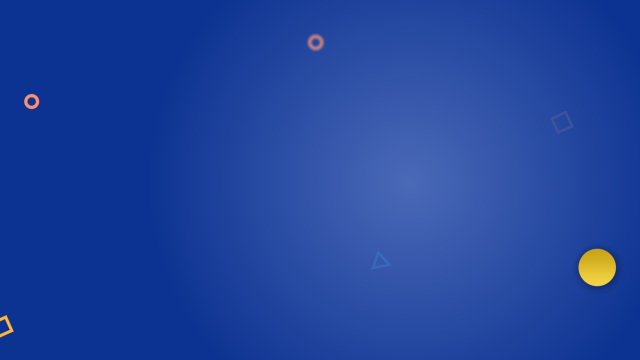
Give the GLSL for this background, as a WebGL 2 fragment shader.

```glsl
#version 300 es
precision highp float;
// Blue backdrop with an off-centre radial glow and a few small floating shapes.
uniform vec2 u_resolution;
out vec4 outColor;

const float TAU = 6.2831853;
const vec3 BASE = vec3(0.050, 0.200, 0.572);
const vec3 GLOW = vec3(0.292, 0.412, 0.718);
const vec3 CORAL = vec3(0.980, 0.565, 0.460);
const vec3 AMBER = vec3(1.000, 0.720, 0.240);
const vec3 SLATE = vec3(0.330, 0.380, 0.580);
const vec3 SKY = vec3(0.230, 0.460, 0.780);
const vec3 GOLD_DARK = vec3(0.790, 0.650, 0.090);
const vec3 GOLD_LIGHT = vec3(0.950, 0.825, 0.260);

// Signed distance to a circle.
float circle(vec2 p, float radius) {
    return length(p) - radius;
}

// Distance to a regular polygon; turn is the direction of one side's normal.
float polygon(vec2 p, float sides, float apothem, float turn) {
    float sector = TAU / sides;
    float angle = atan(p.y, p.x) - turn;
    float offset = angle - sector * floor(angle / sector + 0.5);
    return length(p) * cos(offset) - apothem;
}

// Turns a distance into a stroke of the given half width.
float stroke(float d, float halfWidth) {
    return abs(d) - halfWidth;
}

// Coverage of a shape whose edge fades over the given softness.
float coverage(float d, float softness) {
    return 1.0 - smoothstep(-softness, softness, d);
}

void main() {
    // Canvas height is one unit.
    vec2 p = gl_FragCoord.xy / u_resolution.y;
    p.x *= (16.0 / 9.0) * u_resolution.y / u_resolution.x;
    float edge = 0.75 / u_resolution.y;

    // Radial glow
    float reach = length(p - vec2(1.139, 0.495)) / 0.73;
    vec3 color = mix(GLOW, BASE, clamp(reach, 0.0, 1.0));

    // Rings, one sharp and one out of focus
    float sharpRing = stroke(circle(p - vec2(0.088, 0.718), 0.0162), 0.0046);
    color = mix(color, CORAL, coverage(sharpRing, edge));
    float softRing = stroke(circle(p - vec2(0.877, 0.882), 0.0162), 0.0054);
    color = mix(color, CORAL, 0.75 * coverage(softRing, 0.0065));

    // Tilted square outlines
    float amberSquare = stroke(polygon(p - vec2(0.0055, 0.092), 4.0, 0.0205, 0.42), 0.0042);
    color = mix(color, AMBER, coverage(amberSquare, edge));
    float faintSquare = stroke(polygon(p - vec2(1.561, 0.660), 4.0, 0.0213, 0.42), 0.0033);
    color = mix(color, SLATE, 0.5 * coverage(faintSquare, edge));

    // Faint triangle outline
    float triangle = stroke(polygon(p - vec2(1.056, 0.273), 3.0, 0.0132, -1.361), 0.0035);
    color = mix(color, SKY, 0.6 * coverage(triangle, edge));

    // Golden disc over its soft shadow
    vec2 q = p - vec2(1.659, 0.257);
    float discRadius = 0.052;
    float shadow = coverage(circle(q - vec2(0.002, -0.003), discRadius), 0.026);
    color = mix(color, vec3(0.04, 0.10, 0.27), 0.75 * shadow);
    vec3 gold = mix(GOLD_LIGHT, GOLD_DARK, smoothstep(-discRadius, discRadius, q.y));
    color = mix(color, gold, coverage(circle(q, discRadius), edge));

    outColor = vec4(color, 1.0);
}
```
